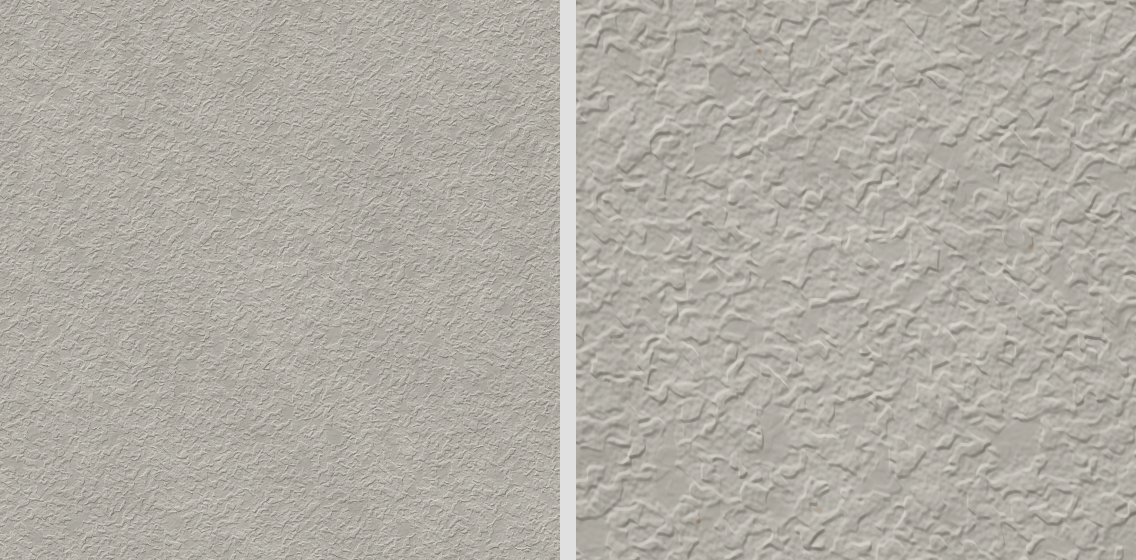
Left: the whole. Right: its middle third, enlarged.
Reproduce this texture procedurally as a three.js fragment shader.

```glsl
// Rough grey plaster: short diagonal trowel strokes and crumbs form a height
// field of warped gradient noise with crisp broken ledges and fine grit, lit
// from above by comparing the height on both sides of each point.

varying vec2 vUv;

vec2 hash2(vec2 p) {
  vec3 q = fract(p.xyx * vec3(0.1031, 0.1030, 0.0973));
  q += dot(q, q.yzx + 33.33);
  return fract((q.xx + q.yz) * q.zy);
}

vec2 gradientAt(vec2 cell) {
  float angle = 6.2832 * hash2(cell).x;
  return vec2(cos(angle), sin(angle));
}

// Gradient noise, about -0.7 to 0.7
float noise(vec2 p) {
  vec2 i = floor(p);
  vec2 f = p - i;
  vec2 u = f * f * f * (f * (f * 6.0 - 15.0) + 10.0);
  float a = dot(gradientAt(i), f);
  float b = dot(gradientAt(i + vec2(1.0, 0.0)), f - vec2(1.0, 0.0));
  float c = dot(gradientAt(i + vec2(0.0, 1.0)), f - vec2(0.0, 1.0));
  float d = dot(gradientAt(i + 1.0), f - 1.0);
  return mix(mix(a, b, u.x), mix(c, d, u.x), u.y);
}

// Coordinates along and across the rising diagonal
vec2 diagonal(vec2 p) {
  return vec2(p.x + p.y, p.y - p.x) * 0.7071 + 3.0;
}

// Smooth trowelled patches, 0 to 1
float flatPatch(vec2 p) {
  vec2 bend = 0.012 * vec2(noise(p * 55.0 + 9.0), noise(p * 55.0 + 71.0));
  return smoothstep(0.24, 0.34, noise(diagonal(p + bend) * vec2(32.0, 48.0)));
}

float relief(vec2 p) {
  vec2 warped = p + 0.005 * vec2(noise(p * 95.0), noise(p * 95.0 + 31.0));
  vec2 d = diagonal(warped);

  // Strokes in two directions, with the rising one slightly more common
  float rising = noise(d * vec2(50.0, 105.0));
  float falling = noise(d * vec2(100.0, 52.0) + 17.0);
  float strokes = mix(falling, rising, smoothstep(-0.2, 0.15, noise(p * 18.0 + 5.0)));

  // Crumbs roughen the strokes; ledges are crisp and fade in and out
  float crumbs = noise(warped * vec2(150.0, 185.0) + 43.0);
  float body = strokes + 0.6 * crumbs;
  float strength = 0.68 + 0.9 * noise(p * 62.0 + 27.0);
  float ledges = strength * smoothstep(-0.1, 0.18, body);

  // Two sizes of grit on top of a soft undulation
  float grit = 0.3 * noise(p * vec2(225.0, 255.0) + 11.0);
  grit += 0.24 * noise(diagonal(p) * 350.0 + 19.0);
  return (ledges + 0.3 * body + grit) * (1.0 - 0.75 * flatPatch(p));
}

// Sparse rusty grains, one possible per cell
float rustGrain(vec2 p) {
  vec2 cell = floor(p * 26.0);
  vec2 center = 0.15 + 0.7 * hash2(cell + 7.0);
  float present = step(0.96, hash2(cell + 53.0).y);
  return present * (1.0 - smoothstep(0.02, 0.06, length(p * 26.0 - cell - center)));
}

void main() {
  // Slopes facing the top edge are lit, those facing down are shaded
  vec2 toLight = 0.001 * vec2(-0.35, 0.94);
  float slope = relief(vUv - toLight) - relief(vUv + toLight);
  float shade = slope < 0.0 ? 0.26 * slope / (1.0 - 0.5 * slope)
                            : 0.21 * slope / (1.0 + 0.8 * slope);

  // Broad mottling and slightly darker smooth patches
  float mottle = 0.02 * noise(vUv * 5.0 + 2.0) + 0.03 * noise(vUv * 24.0 + 8.0);
  float tone = shade + mottle - 0.02 * flatPatch(vUv);

  vec3 plaster = vec3(0.695, 0.682, 0.652) + tone;
  vec3 rust = vec3(0.72, 0.60, 0.49) + tone;
  gl_FragColor = vec4(mix(plaster, rust, 0.5 * rustGrain(vUv)), 1.0);
}
```
